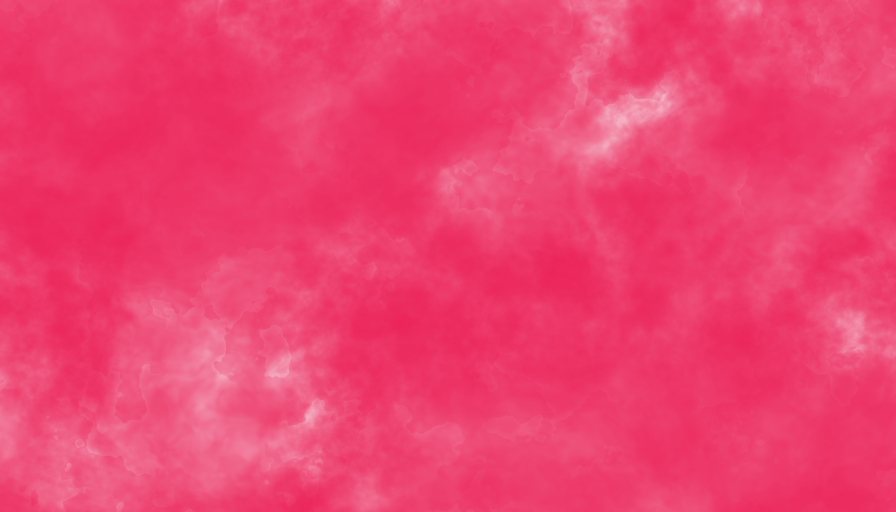
Reproduce this texture procedurally as a Shadertoy shader.

```glsl
// Soft crimson-pink watercolour washes with pale cloudy tufts and short torn edges.

const vec3 DEEP_PINK = vec3(0.927, 0.18, 0.38);
const vec3 PALE_PINK = vec3(0.95, 0.58, 0.68);
const float BIAS = -0.08;          // overall depth of pigment
const float CONTRAST = 0.5;        // how fast blooms lighten
const float WASH_GAIN = 0.66;
const float CLOUD_SCALE = 6.0;     // clumps per canvas height
const float CLOUD_GAIN = 2.0;
const float CLOUD_CURL = 0.4;
const float ROUGHNESS = 0.6;       // strength of each finer octave
const float WARP = 0.15;           // distortion of the broad washes
const float TUFT_SCALE = 15.0;
const float TUFT_GAIN = 1.5;
const float TIDE_SCALE = 7.0;
const float TIDE_GAIN = 0.6;
const float TIDE_WIDTH = 0.05;
const float GRAIN_SCALE = 60.0;
const float GRAIN_GAIN = 0.13;

// Broad washes: centre x, centre y, radius, lightness (negative is deeper)
const int WASHES = 12;
const vec4 WASH[WASHES] = vec4[WASHES](
    vec4(0.22, 0.17, 0.36, 1.5), vec4(0.43, 0.16, 0.10, 1.0),
    vec4(0.57, 0.98, 0.25, 1.0), vec4(1.08, 0.88, 0.27, 1.2),
    vec4(1.15, 0.60, 0.20, 0.9), vec4(1.74, 0.28, 0.22, 1.0),
    vec4(0.30, 0.74, 0.33, -1.0), vec4(1.25, 0.47, 0.20, -0.7),
    vec4(0.75, 0.77, 0.15, -0.6), vec4(1.45, 0.17, 0.15, -0.6),
    vec4(0.55, 0.45, 0.15, 0.6), vec4(0.00, 0.80, 0.15, 0.5));

float hash(vec2 p) {
    vec3 q = fract(p.xyx * vec3(0.1031, 0.1030, 0.0973));
    q += dot(q, q.yzx + 33.33);
    return fract((q.x + q.y) * q.z);
}

// Signed value noise with a smooth quintic blend
float noise(vec2 p) {
    vec2 i = floor(p), f = fract(p);
    f = f * f * f * (f * (f * 6.0 - 15.0) + 10.0);
    float low = mix(hash(i), hash(i + vec2(1, 0)), f.x);
    float high = mix(hash(i + vec2(0, 1)), hash(i + vec2(1, 1)), f.x);
    return 2.0 * mix(low, high, f.y) - 1.0;
}

float fbm(vec2 p) {
    const mat2 TURN = mat2(1.6, 1.2, -1.2, 1.6);
    float sum = 0.0, amp = 0.5;
    for (int i = 0; i < 5; i++) {
        sum += amp * noise(p);
        p = TURN * p + 17.3;
        amp *= ROUGHNESS;
    }
    return sum;
}

// Large light and dark areas
float washes(vec2 p) {
    float sum = 0.0;
    for (int i = 0; i < WASHES; i++) {
        vec2 d = (p - WASH[i].xy) / WASH[i].z;
        sum += WASH[i].w * exp(-dot(d, d));
    }
    return sum;
}

// Pale pigment fronts: crisp on one side, fading on the other
float tides(vec2 p) {
    float sum = 0.0;
    for (int i = 0; i < 2; i++) {
        vec2 shift = vec2(31.7, 12.9) * float(i + 1);
        float front = fbm(p * TIDE_SCALE + shift);
        float patchy = smoothstep(-0.1, 0.5, noise(p * 6.0 - shift));
        sum += patchy * smoothstep(0.0, TIDE_WIDTH, front) * exp(-4.0 * max(front, 0.0));
    }
    return sum;
}

// Small ragged puffs gathered in clusters
float tufts(vec2 p) {
    float cluster = smoothstep(-0.4, 0.5, noise(p * 3.5 + 8.6));
    return cluster * fbm(p * TUFT_SCALE + 91.0);
}

void mainImage(out vec4 fragColor, in vec2 fragCoord) {
    vec2 p = fragCoord / iResolution.y;

    // Broad washes with wandering borders
    vec2 bend = vec2(fbm(p * 3.0 + 5.2), fbm(p * 3.0 + 41.8));
    float wash = WASH_GAIN * washes(p + WARP * bend);

    // Cloudy mottling, calmer in the deep areas
    vec2 q = p * CLOUD_SCALE * vec2(0.9, 1.1);
    float detail = CLOUD_GAIN * fbm(q + CLOUD_CURL * bend + 63.0);
    detail += TIDE_GAIN * tides(p) + TUFT_GAIN * tufts(p);
    float activity = mix(0.5, 1.1, smoothstep(-0.6, 0.5, wash));

    float light = BIAS + wash + activity * detail;
    light += GRAIN_GAIN * noise(p * GRAIN_SCALE);

    // Pigment thins exponentially towards the pale blooms
    float thin = 0.325 * exp(CONTRAST * min(light, 3.0)) - 0.2;
    fragColor = vec4(mix(DEEP_PINK, PALE_PINK, thin), 1.0);
}
```
